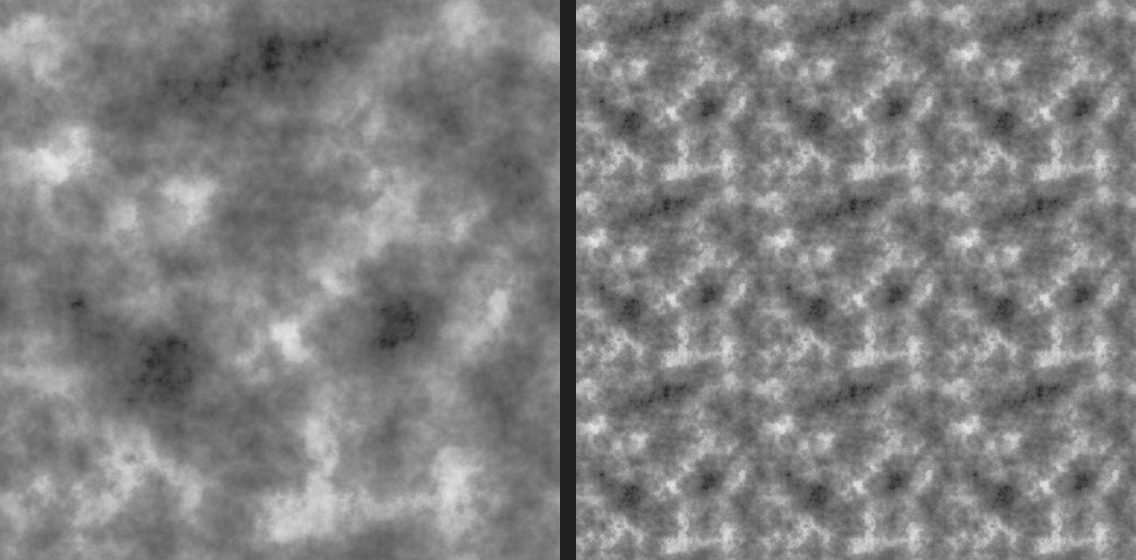
Left: one tile. Right: repeated 3 by 3.
A Shadertoy shader for this texture:

```glsl
// Tileable grey cloud noise: soft bright puffs, diagonal shadows and ragged dark cores.

const float BASE_CELLS = 4.0;      // coarse cells across the canvas
const float STREAK_CELLS = 5.0;    // cells of the diagonal layers
const float BASE_WEIGHT = 0.72;
const float STREAK_WEIGHT = 0.38;
const float MID_WEIGHT = 0.48;     // first octave of the detail
const float MID_GAIN = 0.60;
const float FINE_CELLS = 32.0;
const float FINE_WEIGHT = 0.19;
const float FINE_GAIN = 0.60;
const float MID_GREY = 0.508;
const float CONTRAST = 0.45;
const float HIGHLIGHT_SKEW = 0.16; // lifts the bright tail
const float SHOULDER = 0.70;       // tone where highlights start to soften
const float PUFF_LIFT = 0.10;
const float CORE_DEPTH = 0.06;
const float CORE_RAGGED = 0.60;

// Integer hash of a lattice point to a unit gradient
vec2 gradient(vec2 cell, float seed) {
    uvec2 h = uvec2(cell) + uvec2(uint(seed) * 747u, uint(seed) * 391u);
    h = h * 1664525u + 1013904223u;
    h.x += h.y * 1664525u;
    h.y += h.x * 1664525u;
    h ^= h >> 16u;
    h.x += h.y * 1664525u;
    h ^= h >> 16u;
    float angle = float(h.x & 65535u) / 65536.0 * 6.28319;
    return vec2(cos(angle), sin(angle));
}

float corner(vec2 cell, vec2 offset, vec2 local, float cells, float seed) {
    return dot(gradient(mod(cell + offset, cells), seed), local - offset);
}

// Gradient noise that wraps after a whole number of cells
float wrapNoise(vec2 uv, float cells, float seed) {
    vec2 p = uv * cells;
    vec2 cell = floor(p);
    vec2 f = p - cell;
    vec2 s = f * f * f * (f * (f * 6.0 - 15.0) + 10.0);
    vec2 e = vec2(0.0, 1.0);
    float low = mix(corner(cell, e.xx, f, cells, seed), corner(cell, e.yx, f, cells, seed), s.x);
    float high = mix(corner(cell, e.xy, f, cells, seed), corner(cell, e.yy, f, cells, seed), s.x);
    return mix(low, high, s.y);
}

// Sum of octaves, each twice as fine as the one before
float octaves(vec2 uv, float cells, float weight, float gain, int count, float seed) {
    float sum = 0.0;
    for (int i = 0; i < count; i++) {
        sum += weight * wrapNoise(uv, cells, seed + float(i));
        cells *= 2.0;
        weight *= gain;
    }
    return sum;
}

void mainImage(out vec4 fragColor, in vec2 fragCoord) {
    vec2 uv = fragCoord / iResolution.xy;

    // Broad masses, with two opposite shears that lean along the rising diagonal
    vec2 shearX = vec2(uv.x - uv.y, uv.y);
    vec2 shearY = vec2(uv.x, uv.y - uv.x);
    float broad = BASE_WEIGHT * wrapNoise(uv, BASE_CELLS, 5.0)
                + STREAK_WEIGHT * wrapNoise(shearX, STREAK_CELLS, 13.0)
                + STREAK_WEIGHT * wrapNoise(shearY, STREAK_CELLS, 17.0);

    // Lumpy detail, stronger in the bright masses, and fine grain everywhere
    float mid = octaves(uv, BASE_CELLS * 2.0, MID_WEIGHT, MID_GAIN, 2, 23.0);
    float fine = octaves(uv, FINE_CELLS, FINE_WEIGHT, FINE_GAIN, 4, 41.0);
    float bright = smoothstep(-0.05, 0.30, broad);
    float cloud = broad + mid * mix(0.90, 1.10, bright) + fine;

    // Grey tone with a longer bright tail
    float tone = MID_GREY + CONTRAST * cloud + HIGHLIGHT_SKEW * cloud * cloud;

    // Defined puff edges inside the bright masses
    float puff = smoothstep(-0.02, 0.14, mid + 0.5 * fine);
    tone += PUFF_LIFT * bright * (puff - 0.45);

    // Ragged cores in the deepest shadows
    float core = 1.0 - smoothstep(-0.68, -0.35, cloud);
    tone -= core * (CORE_DEPTH + CORE_RAGGED * abs(fine));

    // Soft shoulder keeps the highlights from clipping
    float excess = max(tone - SHOULDER, 0.0);
    tone = min(tone, SHOULDER) + excess / (1.0 + excess);

    fragColor = vec4(vec3(clamp(tone, 0.0, 1.0)), 1.0);
}
```
